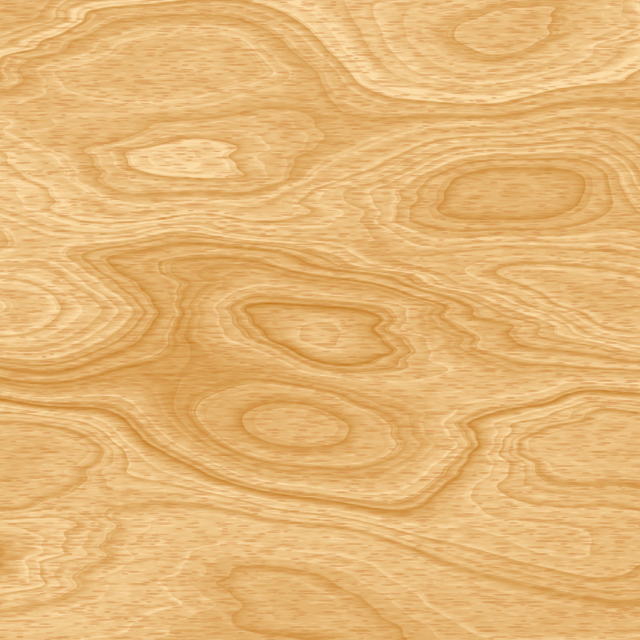
Reproduce this texture procedurally as a three.js fragment shader.

```glsl
// Pale varnished wood: long flowing growth rings, oval knots and short horizontal pores.
varying vec2 vUv;

float hash(vec2 p) {
  return fract(sin(dot(p, vec2(127.1, 311.7))) * 43758.545);
}

// Height field whose contours are the growth rings
float grainField(vec2 p) {
  // sideways jags, visible where the contours run steeply
  float jag = 0.6 + 0.5 * sin(5.0 * p.x + 9.0 * p.y);
  p.x += jag * (0.020 * sin(49.0 * p.y + 3.0 * sin(7.0 * p.x))
       + 0.011 * sin(113.0 * p.y + 5.0 * sin(4.0 * p.x))
       + 0.004 * sin(263.0 * p.y + 9.0 * p.x));
  p.y += 0.012 * sin(9.0 * p.x + 2.0) + 0.004 * sin(27.0 * p.x + 14.0 * p.y);

  // staggered oval knots, calmer near the bottom
  float shift = 0.75 + 0.25 * smoothstep(0.7, 0.5, p.y);
  float knots = cos(6.283 * (p.x - shift)) * cos(15.7 * (p.y - 0.91));
  float h = 1.6 * p.y + 0.34 * knots * smoothstep(-0.15, 0.35, p.y);

  // smaller irregular swells
  h += 0.08 * sin(7.0 * p.x + 13.0 * p.y + 1.0);
  h += 0.025 * sin(11.0 * p.x - 31.0 * p.y + 2.0 * sin(5.0 * p.x));
  return h + 0.010 * sin(17.0 * p.x + 47.0 * p.y);
}

// One set of rings: random body tones, and at each boundary a soft dark
// rise that ends crisply on a thin pale line; slope keeps the widths even
float ringTone(float h, float slope, float seed) {
  float id = floor(h);
  float body = mix(hash(vec2(id, seed)), hash(vec2(id + 1.0, seed)), smoothstep(0.0, 1.0, h - id)) - 0.5;
  float edge = floor(h + 0.5);
  float offset = h - edge;
  float d = offset / slope;
  float darkAmount = hash(vec2(edge, seed + 3.0));
  float paleAmount = hash(vec2(edge, seed + 7.0));
  float dark = exp(min(d, 0.0) / 0.010) * darkAmount * darkAmount * darkAmount;
  float pale = exp(-max(d, 0.0) / 0.0055) * paleAmount * paleAmount;
  float line = mix(-1.9 * dark, 1.3 * pale, smoothstep(-0.0016, 0.0016, d));
  return 0.85 * body + line * (1.0 - smoothstep(0.2, 0.5, abs(offset)));
}

// Scattered tapered dashes, one per cell; x is coverage, y a random value of the dash
vec2 dashes(vec2 p, vec2 cell, float seed) {
  vec2 q = p / cell;
  float row = floor(q.y);
  q.x += 17.0 * hash(vec2(row, seed));
  vec2 id = vec2(floor(q.x), row + 31.0 * seed);
  vec2 local = fract(q) - 0.5;
  float halfLength = mix(0.15, 0.48, hash(id + 5.3));
  local.x -= (hash(id + 9.1) - 0.5) * (1.0 - 2.0 * halfLength);
  float along = 1.0 - smoothstep(halfLength * 0.3, halfLength, abs(local.x));
  float across = 1.0 - smoothstep(0.08, 0.48, abs(local.y));
  return vec2(along * across, hash(id + 2.7));
}

void main() {
  float h = grainField(vUv);
  vec2 gradient = vec2(grainField(vUv + vec2(0.001, 0.0)), grainField(vUv + vec2(0.0, 0.001))) - h;
  float slope = max(length(gradient) * 1000.0, 0.6);

  // layered rings over broad bands of light and dark
  float tone = 0.66 + 0.09 * sin(7.0 * h + 2.0 * vUv.x) + 0.06 * sin(9.0 * vUv.y - 4.0 * vUv.x + 2.0);
  tone += 0.36 * ringTone(4.0 * h, 4.0 * slope, 1.0);
  tone += 0.30 * ringTone(10.0 * h + 0.4, 10.0 * slope, 2.0);
  tone += 0.22 * ringTone(22.0 * h + 0.7, 22.0 * slope, 4.0);

  // fine fibres and reddish pores, both lying along the board
  float pores = 0.0;
  for (int i = 0; i < 4; i++) {
    float k = float(i);
    vec2 p = vUv + vec2(0.013, 0.0017) * k;
    vec2 fibre = dashes(p, vec2(0.026 + 0.013 * k, 0.0040 + 0.0005 * k), k + 1.0);
    tone += 0.26 * fibre.x * (fibre.y - 0.5);
    vec2 pore = dashes(p, vec2(0.032 + 0.007 * k, 0.0044 + 0.0004 * k), k + 11.0);
    pores = max(pores, pore.x * smoothstep(0.5, 1.0, pore.y));
  }

  vec3 darkWood = vec3(0.80, 0.545, 0.22);
  vec3 paleWood = vec3(0.97, 0.835, 0.62);
  vec3 poreRed = vec3(0.82, 0.53, 0.25);
  vec3 color = mix(darkWood, paleWood, clamp(tone, -0.3, 1.08));
  color = mix(color, poreRed, 0.48 * pores);
  gl_FragColor = vec4(color, 1.0);
}
```
